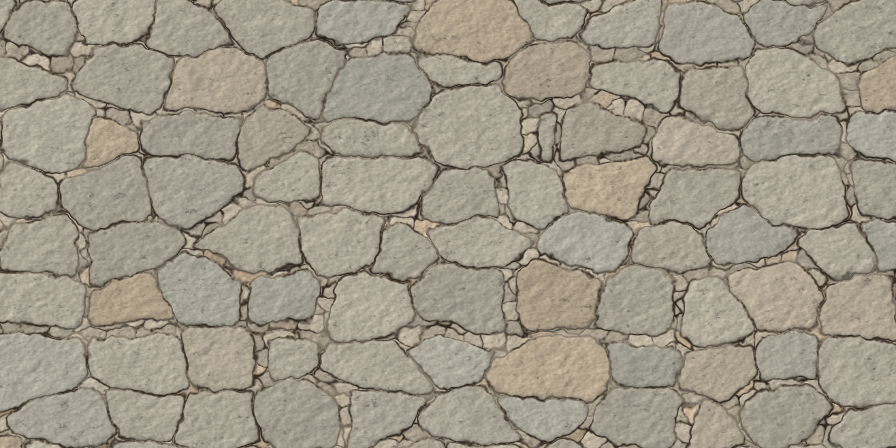
Write a Shadertoy shader that draws this texture.

```glsl
// Dry stone wall: large angular blocks from a weighted Voronoi pattern in
// shifted rows, with small pale chips from a finer pattern wedged into the gaps.
// Noise chips the outlines and roughens the faces, lit from the upper left.

vec3 hash3(vec2 p) {
    vec3 q = fract(p.xyx * vec3(0.1031, 0.1030, 0.0973));
    q += dot(q, q.yxz + 33.33);
    return fract((q.xxy + q.yzz) * q.zyx);
}

float noise(vec2 p) {
    vec2 i = floor(p), f = fract(p);
    f = f * f * (3.0 - 2.0 * f);
    return mix(mix(hash3(i).x, hash3(i + vec2(1, 0)).x, f.x),
               mix(hash3(i + vec2(0, 1)).x, hash3(i + vec2(1, 1)).x, f.x), f.y);
}

float fbm(vec2 p) {
    float sum = 0.0, amp = 0.5;
    for (int i = 0; i < 4; i++) {
        sum += amp * noise(p);
        p = mat2(1.6, 1.2, -1.2, 1.6) * p + 7.3;
        amp *= 0.6;
    }
    return sum;
}

struct Stone {
    float inset;   // distance inside the outline, negative in the joint
    vec2 facing;   // direction towards the nearest edge
    vec2 id;
};

// Stone centre relative to q, and its weight in z
vec3 site(vec2 cell, vec2 q) {
    vec3 h = hash3(cell + 19.0);
    float shift = 0.7 * hash3(vec2(cell.y, 3.0)).y - 0.35;
    vec2 jitter = (h.xy - 0.5) * vec2(0.72, 0.56);
    return vec3(cell + 0.5 + vec2(shift, 0.0) + jitter - q, 0.34 * h.z);
}

Stone layStones(vec2 p, vec2 size, float joint, float wideJoint, float sharpness) {
    vec2 q = p / size, base = floor(q);
    Stone s = Stone(0.0, vec2(0.0), base);
    vec3 own = vec3(0.0);
    float nearest = 1e3;
    for (int y = -2; y <= 2; y++)
    for (int x = -2; x <= 2; x++) {
        vec2 cell = base + vec2(x, y);
        vec3 c = site(cell, q);
        float power = dot(c.xy, c.xy) - c.z;
        if (power < nearest) { nearest = power; own = c; s.id = cell; }
    }
    // Soft minimum over all edges blunts the corners
    float total = 0.0;
    for (int y = -2; y <= 2; y++)
    for (int x = -2; x <= 2; x++) {
        vec2 cell = base + vec2(x, y);
        if (cell == s.id) continue;
        vec3 c = site(cell, q);
        vec2 normal = (c.xy - own.xy) / size;
        float d = 0.5 * (dot(c.xy, c.xy) - c.z - nearest) / length(normal);
        d -= joint + wideJoint * smoothstep(0.5, 1.0, hash3(cell + s.id + 5.0).y);
        float w = exp(-sharpness * d);
        total += w;
        s.facing += w * normalize(normal);
    }
    s.inset = -log(total) / sharpness;
    s.facing /= total;
    return s;
}

// Face colour with a slight tone and tint of its own, worn at the edge
vec3 stoneColor(Stone s, vec3 base, float wear, float variety) {
    vec3 h = hash3(s.id + 71.0);
    vec3 col = base * (1.0 + variety * (h.x - 0.5));
    col = mix(col, col * vec3(1.05, 0.99, 0.93), smoothstep(0.82, 1.0, h.y));
    col = mix(col, col * vec3(0.97, 0.985, 1.0), smoothstep(0.3, 0.0, h.y));
    float edge = 1.0 - smoothstep(0.0, wear, s.inset);
    return col * (1.0 + edge * (0.10 * dot(s.facing, vec2(-0.4, 0.9)) - 0.03));
}

void mainImage(out vec4 fragColor, in vec2 fragCoord) {
    vec2 p = fragCoord / iResolution.y;
    float soft = max(0.0026, 0.7 / iResolution.y);

    // Chipped outlines
    vec2 bent = p + 0.020 * (vec2(noise(p * 14.0), noise(p * 14.0 + 40.0)) - 0.5)
                  + 0.011 * (vec2(noise(p * 48.0), noise(p * 48.0 + 90.0)) - 0.5)
                  + 0.004 * (vec2(noise(p * 120.0), noise(p * 120.0 + 60.0)) - 0.5);

    Stone block = layStones(bent, vec2(0.188, 0.127), 0.0028, 0.017, 135.0);
    Stone chip = layStones(bent + 3.7, vec2(0.050, 0.036), 0.0012, 0.0015, 350.0);
    chip.inset = min(chip.inset, -block.inset - 0.0042);

    // Rough faces: faint stains, slanted relief, fine grain and pits
    float stain = fbm(p * vec2(16.0, 22.0)) - 0.55;
    vec2 seed = hash3(block.id).xy;
    vec2 rough = mat2(0.9, -0.35, 0.35, 0.9) * p * vec2(42.0, 66.0) + seed * 20.0;
    float relief = fbm(rough) - fbm(rough + vec2(-0.18, 0.30));
    float grain = noise(p * 210.0) - 0.5;
    float pits = smoothstep(0.74, 0.92, fbm(p * vec2(60.0, 85.0) + 11.0));
    float light = 1.0 + 0.08 * stain + 0.36 * relief + 0.10 * grain - 0.20 * pits;

    // Joints, deepest under the blocks and partly filled with pale grit
    float grit = smoothstep(0.2, 0.75, noise(p * 26.0 + 5.0) + 0.5 * grain);
    vec3 col = mix(vec3(0.20, 0.165, 0.13), vec3(0.45, 0.415, 0.36), grit);
    col *= 1.0 + 0.22 * block.facing.y;

    vec3 chipCol = stoneColor(chip, vec3(0.685, 0.645, 0.575), 0.005, 0.20);
    vec3 blockCol = stoneColor(block, vec3(0.660, 0.637, 0.578), 0.010, 0.09);
    col = mix(col, chipCol * light, smoothstep(-soft, soft, chip.inset));
    col = mix(col, blockCol * light, smoothstep(-soft, soft, block.inset));

    fragColor = vec4(clamp(col, 0.0, 1.0), 1.0);
}
```
